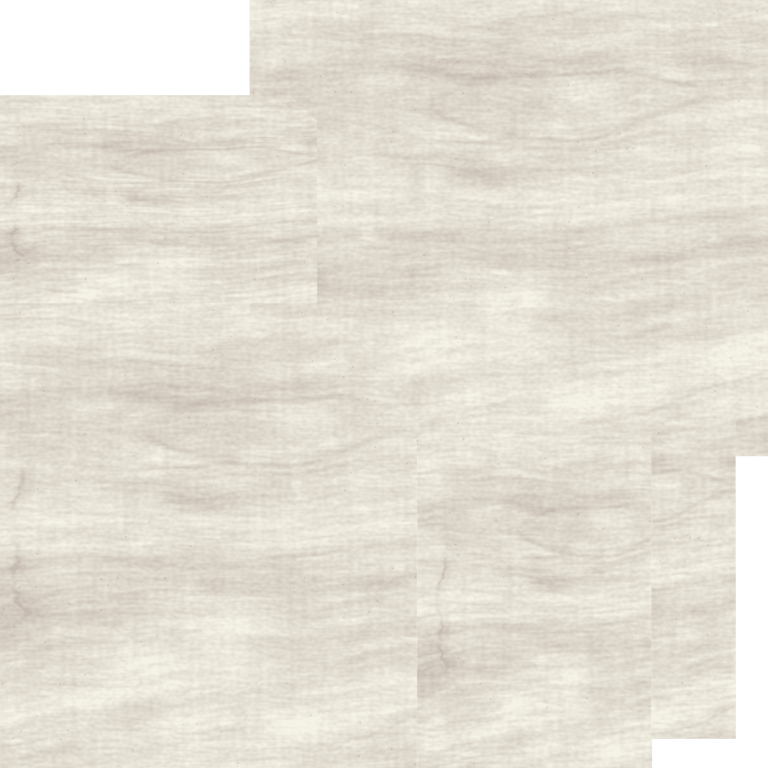
This texture is drawn by a three.js fragment shader. Its source:

```glsl
// Overlapping sheets of pale, whitewashed wood laid on a white ground.
// Each sheet shows one grain field (rings, bands, a knot and a crack) at its
// own offset and scale; fibres and pores are added over all of them.
varying vec2 vUv;

float hash(vec2 p) {
  vec3 q = fract(p.xyx * vec3(0.1031, 0.1030, 0.0973));
  q += dot(q, q.yzx + 33.33);
  return fract((q.x + q.y) * q.z);
}

vec2 gradient(vec2 cell) {
  float angle = 6.2832 * hash(cell + 71.0);
  return vec2(cos(angle), sin(angle));
}

// Gradient noise, about -0.7 to 0.7
float noise(vec2 p) {
  vec2 i = floor(p), f = fract(p);
  vec2 u = f * f * f * (f * (f * 6.0 - 15.0) + 10.0);
  vec2 e = vec2(1.0, 0.0);
  float low = mix(dot(gradient(i), f), dot(gradient(i + e), f - e), u.x);
  float high = mix(dot(gradient(i + e.yx), f - e.yx), dot(gradient(i + 1.0), f - 1.0), u.x);
  return mix(low, high, u.y);
}

float bell(float x) { return exp(-x * x); }

// Box mask with its own softness
float box(vec2 p, vec2 lo, vec2 hi, float soft) {
  vec2 d = max(lo - p, p - hi);
  return 1.0 - smoothstep(-soft, soft, max(d.x, d.y));
}

// Tone of the wood, 0 dark to 1 pale; the knot lies at the origin
float wood(vec2 p) {
  vec2 q = p;
  q.y += 0.03 * noise(p * vec2(2.5, 6.0) + 3.0) + 0.01 * noise(p * vec2(10.0, 16.0));

  // Rings part around the knot and the long eye to its right
  vec2 knot = q / vec2(0.06, 0.018);
  vec2 eye = (q - vec2(0.24, -0.015)) / vec2(0.19, 0.045);
  float h = q.y - 1.3 * q.y * exp(-dot(knot, knot));
  h -= 0.04 * eye.y * exp(-dot(eye, eye));
  h -= 0.1 * q.x * (1.0 - smoothstep(-0.25, -0.08, p.y));

  // Broad dark and pale bands
  float tone = 0.64;
  tone -= 0.32 * bell((h + 0.01) / 0.05) * bell((p.x - 0.01) / 0.24);
  tone += 0.16 * bell((h + 0.15) / 0.05);
  tone -= 0.23 * bell((h + 0.25) / 0.045);
  tone += 0.13 * bell((h + 0.40) / 0.07);
  tone += 0.32 * exp(-dot(knot, knot));

  // Streaks from wide to narrow
  tone += 0.34 * noise(vec2(p.x * 3.0, h * 13.0) + 5.0);
  tone += 0.34 * noise(vec2(p.x * 4.0, h * 42.0) + 19.0);
  tone += 0.30 * noise(vec2(p.x * 10.0, h * 105.0));
  tone += 0.22 * noise(p * vec2(14.0, 20.0) + 40.0);

  // Thin ring lines and the outline of the eye
  float ring = abs(noise(vec2(p.x * 1.6, h * 17.0) + 9.0));
  tone -= 0.2 * (1.0 - smoothstep(0.0, 0.06, ring)) * smoothstep(-0.2, 0.4, noise(p * 6.0));
  float rim = abs(q.y + 0.015) - 0.045 * (1.0 - eye.x * eye.x);
  tone -= 0.26 * bell(rim / 0.005) * (1.0 - smoothstep(0.85, 1.05, abs(eye.x)));

  // Jagged crack with a stain, and a smudge below the knot
  float x = p.x + 0.11 + 0.022 * noise(vec2(2.0, p.y * 17.0)) + 0.012 * noise(vec2(7.0, p.y * 70.0));
  float span = smoothstep(-0.32, -0.26, p.y) * (1.0 - smoothstep(-0.06, 0.0, p.y));
  float patchy = smoothstep(-0.35, 0.3, noise(p * vec2(12.0, 26.0) + 2.0));
  tone -= span * patchy * (0.42 * bell(x / 0.0035) + 0.22 * bell((x - 0.008) / 0.016));
  tone -= 0.2 * bell((p.x - 0.04) / 0.012) * bell((p.y + 0.12) / 0.035);
  return tone;
}

// Fibres, speckle, faint cross scratches and pores in canvas space
float fibres(vec2 p) {
  float t = 0.26 * noise(vec2(p.x * 38.0, p.y * 230.0 + 2.0 * noise(p * 9.0)));
  t += 0.26 * noise(p * vec2(150.0, 210.0));
  t += 0.13 * noise(p * vec2(120.0, 9.0) + 31.0);
  t += 0.25 * smoothstep(0.3, 0.6, noise(p * vec2(22.0, 75.0) + 13.0));
  vec2 cell = floor(p * 95.0);
  vec2 centre = 0.3 + 0.4 * vec2(hash(cell), hash(cell + 17.0));
  float pore = 1.0 - smoothstep(0.04, 0.17, length(fract(p * 95.0) - centre));
  return t - 0.5 * pore * step(0.975, hash(cell + 53.0));
}

void main() {
  vec2 uv = vUv;
  float edge = 0.001;
  vec2 torn = uv + 0.003 * vec2(noise(uv * 60.0), noise(uv * 45.0 + 8.0));

  // Sheets from back to front: upper right, lower left, upper left, lower right
  float back = box(uv, vec2(0.325, 0.406), vec2(1.1), edge);
  float tone = wood(uv - vec2(0.501, 0.89));

  float left = max(box(uv, vec2(-0.1), vec2(0.543, 0.44), edge),
                   box(torn, vec2(-0.1), vec2(0.5, 0.61), 0.035));
  left = max(left, box(uv, vec2(-0.1), vec2(0.325, 0.62), edge));
  tone = mix(tone, wood(uv - vec2(0.13, 0.466)), left);

  float upper = box(uv, vec2(-0.1, 0.605), vec2(0.413, 0.876), edge);
  upper *= smoothstep(-edge, edge, 1.225 - torn.x - torn.y + 0.03);
  tone = mix(tone, wood((uv - vec2(0.10, 0.799)) / vec2(0.75, 0.5)), upper);

  float lower = box(torn, vec2(0.4, -0.1), vec2(0.9, 0.425), 0.01) * box(uv, vec2(0.543, -0.1), vec2(0.849, 0.443), edge);
  tone = mix(tone, wood((uv - vec2(0.64, 0.33)) / vec2(0.6, 0.75)), lower);

  float strip = box(uv, vec2(0.848, 0.038), vec2(0.958, 0.455), edge);
  tone = mix(tone, wood((uv - vec2(0.70, 0.375)) / vec2(0.6, 0.75)), strip);

  tone = clamp(tone + fibres(uv), -0.15, 1.1);
  vec3 timber = mix(vec3(0.80, 0.76, 0.72), vec3(0.945, 0.935, 0.885), tone);
  float cover = max(max(max(back, left), max(upper, lower)), strip);
  gl_FragColor = vec4(mix(vec3(1.0), timber, cover), 1.0);
}
```
